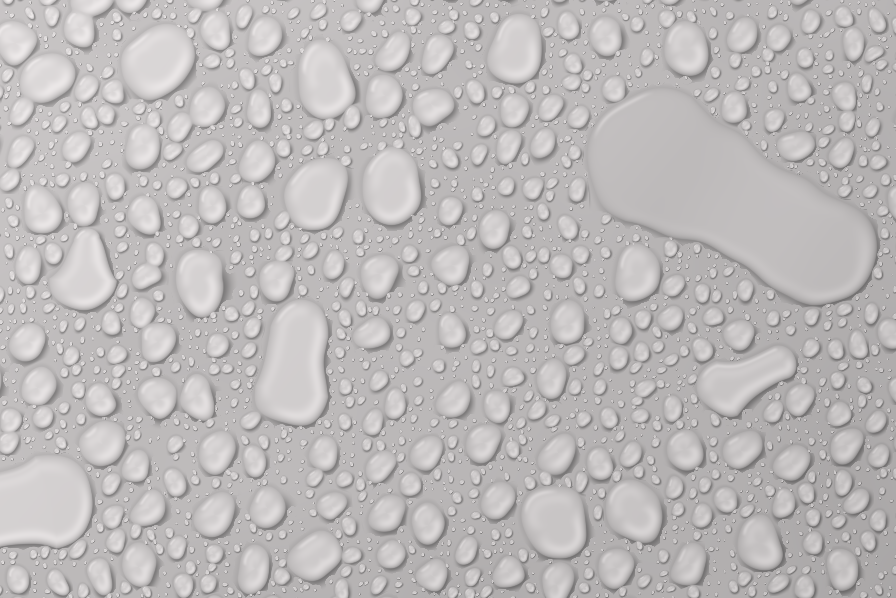
A Shadertoy shader for this texture:

```glsl
// Water droplets of many sizes beaded on a pale grey surface, lit from the upper left.

// Scatter layers: cell size, smallest and largest radius (in cells), density
const int LAYERS = 5;
const vec4 SCATTER[LAYERS] = vec4[](
    vec4(0.200, 0.20, 0.31, 0.60), vec4(0.098, 0.22, 0.37, 0.92),
    vec4(0.055, 0.22, 0.38, 0.97), vec4(0.031, 0.15, 0.34, 0.92),
    vec4(0.017, 0.11, 0.25, 0.80));
const float JITTER = 0.25;      // centre offset, in cells
const float REACH = 0.68;       // extent of a drop and its shadow, in cells
const float SPACING = 1.03;     // clearance between drops of different layers
const vec2 LIGHT = vec2(-0.64, 0.77);
const vec3 TINT = vec3(1.0, 0.984, 0.985);
const float SURFACE_TONE = 0.728;
const float DROP_TONE = 0.785;
const float FALLOFF = 0.085;
const float SHADOW = 0.23;
const float RIM = 0.20;
const float GLOW = 0.085;
const float GLINT = 0.08;

// Merged puddles: segment ends, then radius at each end
const int PUDDLES = 5;
const vec4 SPANS[PUDDLES] = vec4[](
    vec4(1.10, 0.735, 1.375, 0.58), vec4(-0.02, 0.14, 0.08, 0.16),
    vec4(0.50, 0.445, 0.485, 0.345), vec4(1.215, 0.35, 1.30, 0.39),
    vec4(0.14, 0.535, 0.145, 0.60));
const vec2 WIDTHS[PUDDLES] = vec2[](
    vec2(0.118, 0.088), vec2(0.060, 0.076), vec2(0.052, 0.060),
    vec2(0.046, 0.030), vec2(0.056, 0.020));

vec4 hash(vec2 p) {
    vec4 q = fract(p.xyxy * vec4(0.1031, 0.1030, 0.0973, 0.1099));
    q += dot(q, q.wzxy + 33.33);
    return fract((q.xxyz + q.yzzw) * q.zywx);
}

float noise(vec2 p) {
    vec2 i = floor(p), f = fract(p);
    f = f * f * (3.0 - 2.0 * f);
    return mix(mix(hash(i).x, hash(i + vec2(1, 0)).x, f.x),
               mix(hash(i + vec2(0, 1)).x, hash(i + vec2(1, 1)).x, f.x), f.y);
}

float bell(float x, float centre, float width) {
    float t = (x - centre) / width;
    return exp(-t * t);
}

// A water sample holds distance, radius and outward direction
vec4 merge(vec4 a, vec4 b) {
    float k = 0.25 * min(a.y, b.y);
    float h = clamp(0.5 + 0.5 * (b.x - a.x) / k, 0.0, 1.0);
    vec4 s = mix(b, a, h);
    s.x -= k * h * (1.0 - h);
    return s;
}

vec4 puddles(vec2 p) {
    vec4 s = vec4(1.0, 0.05, 0.0, 1.0);
    for (int i = 0; i < PUDDLES; i++) {
        vec2 a = SPANS[i].xy, axis = SPANS[i].zw - a;
        float h = clamp(dot(p - a, axis) / dot(axis, axis), 0.0, 1.0);
        vec2 q = p - a - h * axis;
        float r = mix(WIDTHS[i].x, WIDTHS[i].y, h) * (1.0 - 0.5 * h * (1.0 - h));
        float len = length(q);
        if (len - r < s.x) s = vec4(len - r, r, q / max(len, 1e-4));
    }
    return s;
}

// Slightly oval, wobbly outline around a centre
vec4 drop(vec2 q, float r, vec4 rnd) {
    float angle = atan(q.y, q.x), len = max(length(q), 1e-4);
    float outline = 1.0 + 0.13 * cos(2.0 * (angle - 0.5 - 1.5 * rnd.y))
                  + 0.035 * sin(3.0 * angle + 6.28 * rnd.z);
    return vec4(len - r * outline, r, q / len);
}

// Places drops from large to small, each keeping clear of larger water
vec4 waterAt(vec2 p) {
    vec4 s = puddles(p);
    vec3 placed[20];
    int count = 0;
    for (int n = 0; n < LAYERS; n++) {
        vec4 layer = SCATTER[n];
        int larger = count;
        vec2 base = floor(p / layer.x - 0.5);
        for (int i = 0; i < 4; i++) {
            vec2 id = base + vec2(i & 1, i >> 1);
            vec4 rnd = hash(id + 51.7 + 37.0 * float(n));
            if (rnd.w > layer.w) continue;
            vec2 offset = hash(id + 9.1 + 23.0 * float(n)).xy - 0.5;
            vec2 c = (id + 0.5 + 2.0 * JITTER * offset) * layer.x;
            float r = layer.x * mix(layer.y, layer.z, rnd.x);
            r *= mix(1.04, 0.88, clamp(c.x / 1.5, 0.0, 1.0));
            bool clear = true;
            for (int j = 0; j < larger && clear; j++)
                clear = length(c - placed[j].xy) > SPACING * (placed[j].z + r);
            if (!clear || puddles(c).x < 1.15 * r) continue;
            placed[count++] = vec3(c, r);
            if (length(p - c) < REACH * layer.x) s = merge(s, drop(p - c, r, rnd));
        }
    }
    return s;
}

void mainImage(out vec4 fragColor, in vec2 fragCoord) {
    vec2 p = fragCoord / iResolution.y;
    float pixel = 1.0 / iResolution.y;
    vec2 warp = vec2(noise(p * 17.0), noise(p * 17.0 + 40.0)) - 0.5;
    vec4 water = waterAt(p + 0.015 * warp);
    float d = water.x, width = min(water.y, 0.035);
    float facing = dot(water.zw, LIGHT);
    float away = smoothstep(-0.25, 0.9, -facing);
    float falloff = dot(p - vec2(0.75, 0.5), vec2(0.6, -0.5));

    // Dry surface with cast shadows
    float surface = SURFACE_TONE - FALLOFF * falloff + 0.03 * (noise(p * 5.0) - 0.5);
    surface -= SHADOW * away * (1.0 - smoothstep(-0.1 * width, 0.55 * width, d));
    surface -= 0.04 * (1.0 - smoothstep(0.0, 0.3 * width, d));

    // Domed water: dark far rim, inner glow, near-edge shade and glint
    float depth = max(-d, 0.0) / width;
    float puddle = smoothstep(0.07, 0.11, water.y);
    float body = DROP_TONE - FALLOFF * falloff - puddle * (0.02 + 0.12 * max(falloff, 0.0));
    body -= RIM * away * exp(-8.0 * depth);
    body += GLOW * away * bell(depth, 0.42, 0.27) * (1.0 - 0.7 * puddle);
    body += 0.04 * smoothstep(0.0, 0.8, facing) * bell(depth, 0.5, 0.3) * (1.0 - puddle);
    body += 0.025 * smoothstep(0.2, 0.8, depth) * (1.0 - puddle);
    body -= 0.07 * (1.0 - away) * exp(-6.0 * depth);
    body += GLINT * smoothstep(0.8, 0.98, facing) * bell(depth, 0.22, 0.1);

    float tone = mix(body, surface, smoothstep(-0.7 * pixel, 0.7 * pixel, d));
    fragColor = vec4(tone * TINT, 1.0);
}
```
